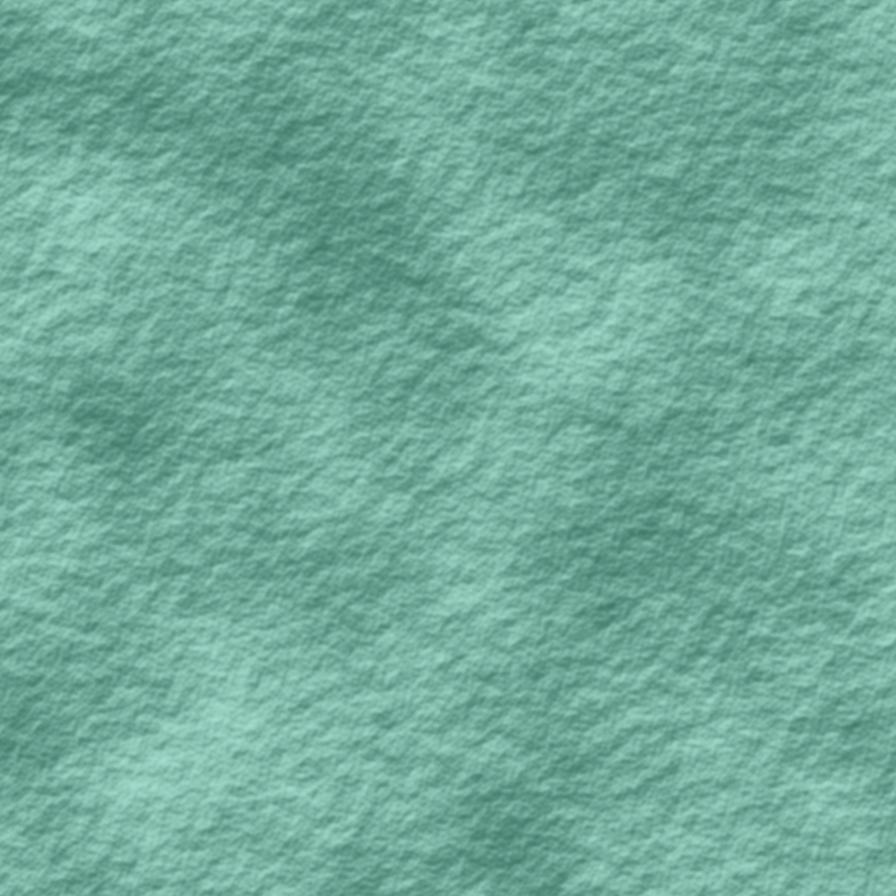
This texture is drawn by a WebGL 1 fragment shader. Its source:

```glsl
precision highp float;
// Soft teal felted paper: cloudy mottling under a fine, slanted relief grain.

uniform vec2 u_resolution;

const vec3 MEAN_COLOUR = vec3(0.452, 0.671, 0.610);
const float TAU = 6.28318;

const float FIBRE_ANGLE = 0.36;     // direction of the grain, radians
const float FIBRE_STRETCH = 0.90;   // below 1 lengthens features along it

const float CLOUD_SCALE = 4.2;      // cells across the canvas
const float CLOUD_GAIN = 0.6;       // amplitude kept per octave
const float CLOUD_CONTRAST = 0.155;

const float GRAIN_SCALE = 41.0;
const float GRAIN_GAIN = 0.50;
const float GRAIN_CONTRAST = 0.050;
const float RELIEF_STEP = 0.004;    // distance between the two height samples

const float MAX_SHADE = 0.30;       // soft limit of the light and dark tones

mat2 rotation(float angle) {
  float c = cos(angle), s = sin(angle);
  return mat2(c, s, -s, c);
}

float hash(vec2 p) {
  return fract(sin(dot(p, vec2(127.1, 311.7))) * 43758.5);
}

// Dot product of a random unit gradient at a lattice corner with the offset
float cornerSlope(vec2 corner, vec2 offset) {
  float angle = TAU * hash(corner);
  return dot(vec2(cos(angle), sin(angle)), offset);
}

float gradientNoise(vec2 p) {
  vec2 cell = floor(p);
  vec2 f = fract(p);
  vec2 w = f * f * f * (f * (f * 6.0 - 15.0) + 10.0);
  vec2 right = vec2(1.0, 0.0);
  vec2 up = vec2(0.0, 1.0);
  float low = mix(cornerSlope(cell, f),
                  cornerSlope(cell + right, f - right), w.x);
  float high = mix(cornerSlope(cell + up, f - up),
                   cornerSlope(cell + 1.0, f - 1.0), w.x);
  return mix(low, high, w.y);
}

// Octaves are turned against each other to hide the lattice
float fractalNoise(vec2 p, float gain) {
  mat2 turn = rotation(0.65);
  float sum = 0.0;
  float amplitude = 1.0;
  for (int octave = 0; octave < 3; octave++) {
    sum += amplitude * gradientNoise(p);
    p = turn * p * 2.03 + vec2(17.3, 9.1);
    amplitude *= gain;
  }
  return sum;
}

// Height of the grain, scaled so that its slopes are near 1
float grainHeight(vec2 p) {
  return fractalNoise(p * GRAIN_SCALE + 41.7, GRAIN_GAIN) / GRAIN_SCALE;
}

void main() {
  vec2 uv = gl_FragCoord.xy / min(u_resolution.x, u_resolution.y);

  // Fibre space: x runs along the grain, y across it
  vec2 p = rotation(-FIBRE_ANGLE) * uv;
  p.x *= FIBRE_STRETCH;

  float clouds = fractalNoise(p * CLOUD_SCALE + 5.3, CLOUD_GAIN);

  // Light falls across the fibres and shades the slope of the grain
  vec2 halfStep = vec2(0.0, 0.5 * RELIEF_STEP);
  float relief = (grainHeight(p + halfStep) - grainHeight(p - halfStep))
               / RELIEF_STEP;

  float shade = CLOUD_CONTRAST * clouds + GRAIN_CONTRAST * relief;
  shade /= sqrt(1.0 + shade * shade / (MAX_SHADE * MAX_SHADE));

  gl_FragColor = vec4(MEAN_COLOUR + shade, 1.0);
}
```
